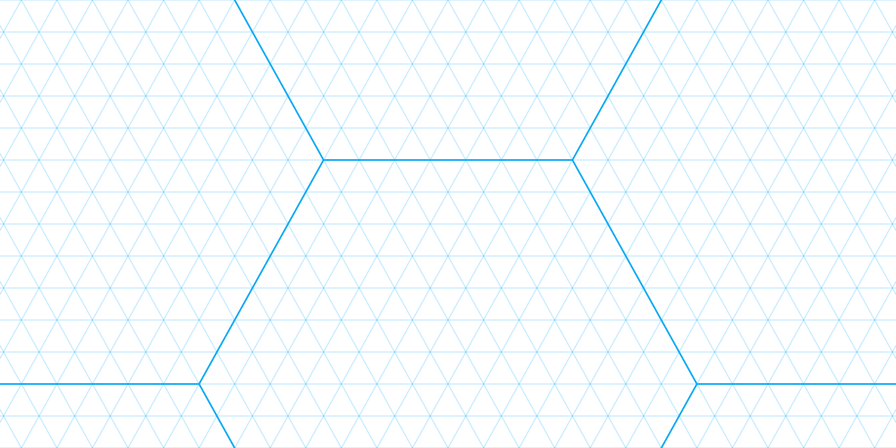
Write a Shadertoy shader that draws this pattern.

```glsl
// Isometric drafting paper: a fine triangular lattice under bold hexagon outlines.
// Both share one slanted grid, so each hexagon spans a whole number of triangles.
// Lengths are fractions of the canvas height; lines are smoothed by pixel coverage.

const float ROWS = 14.0;                // triangle rows over the canvas height
const float HEX_RADIUS = 7.0;           // triangles along one hexagon side
const float HEX_SIDE = 5.0 / 9.0;       // side length, slightly narrower than regular
const float CENTER_ROW = 2.0;           // row of the middle hexagon's center
const float THIN_WIDTH = 0.0024;
const float BOLD_WIDTH = 0.0037;
const float THIN_OPACITY = 0.25;
const vec3 PAPER = vec3(1.0);
const vec3 THIN_INK = vec3(0.01, 0.66, 1.0);
const vec3 BOLD_INK = vec3(0.03, 0.66, 0.96);

const vec2 CELL = vec2(HEX_SIDE / HEX_RADIUS, 1.0 / ROWS);

// Part of a pixel covered by a line of the given width at distance d
float lineCoverage(float d, float width, float pixel) {
    return clamp((0.5 * (width + pixel) - d) / pixel, 0.0, min(1.0, width / pixel));
}

// Distance to the nearest whole number
vec3 toInteger(vec3 v) {
    return abs(fract(v + 0.5) - 0.5);
}

// Offset from the nearest center of a rectangular repeat
vec2 repeatCentered(vec2 q, vec2 period) {
    return q - period * floor(q / period + 0.5);
}

// Hexagon norm in lattice units, equal to HEX_RADIUS on the outline
float hexNorm(vec2 q) {
    q = abs(q);
    return max(q.y, q.x + 0.5 * q.y);
}

void mainImage(out vec4 fragColor, in vec2 fragCoord) {
    float pixel = 1.0 / iResolution.y;
    vec2 p = (fragCoord - vec2(0.5 * iResolution.x, 0.0)) * pixel;
    vec2 q = p / CELL - vec2(0.0, CENTER_ROW);

    // Lattice step measured across the slanted lines
    float slantStep = 1.0 / length(vec2(1.0, 0.5) / CELL);

    // Thin lattice: three line families, darker where they cross
    vec3 families = vec3(q.y, q.x + 0.5 * q.y, q.x - 0.5 * q.y);
    vec3 thinDist = toInteger(families) * vec3(CELL.y, slantStep, slantStep);
    float clearness = 1.0;
    for (int i = 0; i < 3; i++) {
        clearness *= 1.0 - THIN_OPACITY * lineCoverage(thinDist[i], THIN_WIDTH, pixel);
    }
    vec3 color = mix(THIN_INK, PAPER, clearness);

    // Bold outlines: two staggered repeats, keeping the hexagon that holds the point
    vec2 period = HEX_RADIUS * vec2(3.0, 2.0);
    vec2 hexA = repeatCentered(q, period);
    vec2 hexB = repeatCentered(q - 0.5 * period, period);
    vec2 h = abs(hexNorm(hexA) < hexNorm(hexB) ? hexA : hexB);
    float boldDist = min((HEX_RADIUS - h.y) * CELL.y,
                         (HEX_RADIUS - h.x - 0.5 * h.y) * slantStep);
    color = mix(color, BOLD_INK, lineCoverage(boldDist, BOLD_WIDTH, pixel));

    fragColor = vec4(color, 1.0);
}
```
